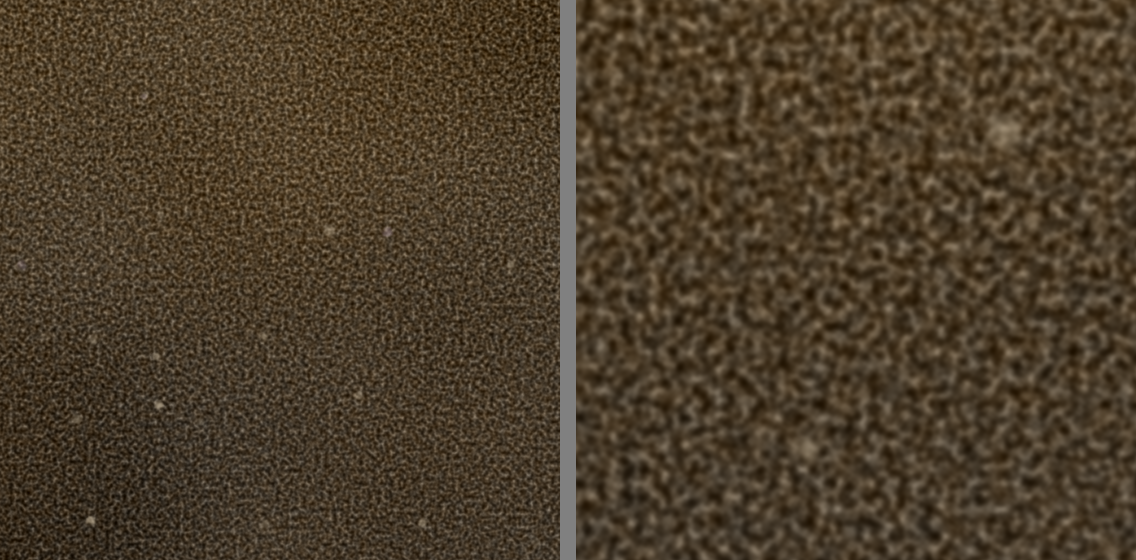
Left, the full canvas; right, a detail of the centre.
This texture is drawn by a WebGL 2 fragment shader. Its source:

```glsl
#version 300 es
precision highp float;

#define GRAIN_SCALE 128.0
#define GRAIN_CONTRAST 0.27
#define CHROMA_CONTRAST 0.035
#define MOTTLE_SCALE 3.5
#define MOTTLE_CONTRAST 0.035
#define SPECK_GRID 9.0
#define SPECK_RADIUS 0.010
#define SPECK_STRENGTH 0.45
#define TOP_COLOR vec3(0.335, 0.268, 0.174)
#define BOTTOM_COLOR vec3(0.272, 0.228, 0.172)
#define SPECK_COLOR vec3(0.72, 0.66, 0.56)

uniform vec2 u_resolution;
out vec4 fragColor;

// Integer hash giving two values in 0..1
vec2 hash2(vec2 cell, uint seed) {
    uvec2 q = uvec2(ivec2(cell) + 4096);
    uint h = q.x * 1597334677u ^ q.y * 3812015801u ^ seed * 2654435769u;
    h = (h ^ (h >> 16)) * 2246822519u;
    h = (h ^ (h >> 13)) * 3266489917u;
    h ^= h >> 16;
    return vec2(h & 65535u, h >> 16) / 65535.0;
}

float cornerSlope(vec2 cell, vec2 corner, vec2 f, uint seed) {
    float angle = 6.28318 * hash2(cell + corner, seed).x;
    return dot(vec2(cos(angle), sin(angle)), f - corner);
}

// Gradient noise, roughly -0.7..0.7
float gradientNoise(vec2 p, uint seed) {
    vec2 cell = floor(p);
    vec2 f = p - cell;
    vec2 w = f * f * f * (f * (f * 6.0 - 15.0) + 10.0);
    float low = mix(cornerSlope(cell, vec2(0, 0), f, seed),
                    cornerSlope(cell, vec2(1, 0), f, seed), w.x);
    float high = mix(cornerSlope(cell, vec2(0, 1), f, seed),
                     cornerSlope(cell, vec2(1, 1), f, seed), w.x);
    return mix(low, high, w.y);
}

// Fine wormy grain: two turned layers, with slightly stretched highlights
float grain(vec2 uv) {
    mat2 turn = mat2(0.8, 0.6, -0.6, 0.8);
    float n = gradientNoise(uv * GRAIN_SCALE, 1u);
    n += 0.55 * gradientNoise(turn * uv * GRAIN_SCALE * 1.45, 2u);
    return n + 0.3 * (n * n - 0.08);
}

// Broad warm-to-dull fade with darker lower left and upper right corners
vec3 ground(vec2 uv) {
    vec3 color = mix(BOTTOM_COLOR, TOP_COLOR, smoothstep(0.1, 0.95, uv.y));
    float mottle = gradientNoise(uv * MOTTLE_SCALE, 3u);
    float warmth = gradientNoise(uv * MOTTLE_SCALE * 0.7, 4u);
    color += MOTTLE_CONTRAST * (mottle + warmth * vec3(0.5, 0.1, -0.4));
    color -= 0.065 * smoothstep(0.6, 0.0, length(uv));
    color -= 0.050 * smoothstep(0.5, 0.0, length(uv - 1.0));
    return color;
}

// Pale dust: sparse soft blobs, more frequent and brighter lower down
vec4 specks(vec2 uv) {
    vec2 cell = floor(uv * SPECK_GRID);
    vec2 chance = hash2(cell, 5u);
    vec2 look = hash2(cell, 6u);
    vec2 center = (cell + mix(vec2(0.2), vec2(0.8), hash2(cell, 7u))) / SPECK_GRID;

    float height = cell.y / SPECK_GRID;
    float present = step(chance.x, mix(0.42, 0.02, height));
    float radius = SPECK_RADIUS * mix(0.75, 1.25, look.x);
    float wobble = 0.45 * gradientNoise(uv * 100.0, 8u);
    float dist = length(uv - center) / radius + wobble;

    float glow = SPECK_STRENGTH * mix(0.45, 1.5, chance.y * chance.y);
    glow *= mix(1.15, 0.6, height);
    float cover = present * glow * smoothstep(1.1, 0.25, dist);
    vec3 tint = mix(SPECK_COLOR, SPECK_COLOR * vec3(0.92, 0.88, 1.15),
                    smoothstep(0.75, 0.95, look.y));
    return vec4(tint, cover);
}

void main() {
    vec2 uv = gl_FragCoord.xy / u_resolution;

    vec3 color = ground(uv);
    float contrast = GRAIN_CONTRAST * mix(0.9, 1.1, uv.y);
    color += contrast * grain(uv) * vec3(1.0, 0.98, 0.94);

    // Faint colour drift between neighbouring grains
    float chroma = gradientNoise(uv * GRAIN_SCALE * 0.5, 9u);
    color += CHROMA_CONTRAST * chroma * vec3(0.7, 0.0, -0.8);

    vec4 dust = specks(uv);
    color = mix(color, dust.rgb + 0.3 * contrast * grain(uv), dust.a);

    fragColor = vec4(clamp(color, 0.0, 1.0), 1.0);
}
```
